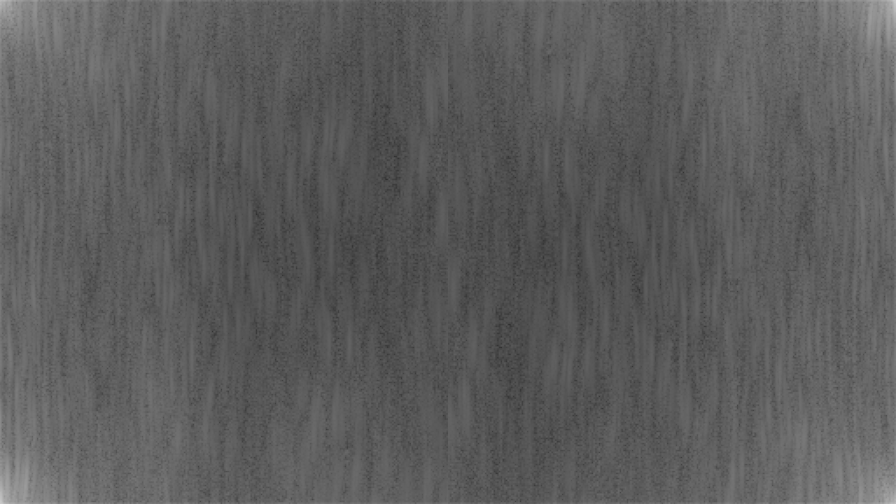
Write a Shadertoy shader that draws this texture.

```glsl
// Grey brushed grain: vertical lens-shaped streaks, dark specks and pale corners.
#define BASE_GREY 0.281
#define PATCH_LIGHT 0.060
#define BROAD_CONTRAST 0.055
#define THREAD_CONTRAST 0.038
#define SPECK_CONTRAST 0.024
#define CORNER_GLOW 0.20
#define SIDE_LIGHT 0.075
#define RIM_LIGHT 0.20
#define GRAIN_ROWS 288.0
#define PATCH_SCALE vec2(30.0, 5.5)
#define THREAD_SCALE vec2(105.0, 11.0)

float hash(vec2 p) {
    vec3 q = fract(p.xyx * vec3(0.1031, 0.1030, 0.0973));
    q += dot(q, q.yzx + 33.33);
    return fract((q.x + q.y) * q.z);
}

float valueNoise(vec2 p) {
    vec2 cell = floor(p), f = fract(p);
    f = f * f * (3.0 - 2.0 * f);
    float low = mix(hash(cell), hash(cell + vec2(1, 0)), f.x);
    float high = mix(hash(cell + vec2(0, 1)), hash(cell + vec2(1, 1)), f.x);
    return mix(low, high, f.y);
}

// Distance to the nearest scattered cell centre
float cellular(vec2 p) {
    vec2 cell = floor(p);
    float nearest = 2.0;
    for (int y = -1; y <= 1; y++)
        for (int x = -1; x <= 1; x++) {
            vec2 id = cell + vec2(x, y);
            vec2 centre = id + vec2(hash(id + 17.0), hash(id + 71.0));
            nearest = min(nearest, length(centre - p));
        }
    return nearest;
}

// Skewed grain with a long dark tail, zero on average
float darkGrain(vec2 p) {
    float u = clamp(valueNoise(p), 0.01, 0.985);
    return log(-log(u)) + 0.577;
}

void mainImage(out vec4 fragColor, in vec2 fragCoord) {
    vec2 p = (fragCoord - 0.5 * iResolution.xy) / iResolution.y;
    vec2 halfSize = 0.5 * iResolution.xy / iResolution.y;
    vec2 toEdge = halfSize - abs(p);
    float side = abs(p.x) / halfSize.x;

    // The two halves repeat each other after a half turn
    vec2 q = (p.x < 0.0 ? -p : p) + vec2(0.0, 2.0);
    vec2 bent = q;
    bent.x += 0.004 * sin(q.y * 11.0 + q.x * 9.0) + 0.002 * sin(q.y * 27.0 - q.x * 31.0);

    // Smooth pale lenses, narrower towards the sides
    float lens = 1.0 - smoothstep(0.08, 0.65, cellular(bent * PATCH_SCALE));
    float fineLens = 1.0 - smoothstep(0.05, 0.6, cellular(bent * PATCH_SCALE * vec2(2.5, 1.5) + 40.0));
    float cluster = valueNoise(q * vec2(9.0, 4.0) + 9.0);
    float patches = mix(lens, fineLens, 0.2 + 0.6 * side) * (0.2 + 1.2 * cluster);

    // Thin vertical threads, stronger at the sides
    float threads = valueNoise(bent * THREAD_SCALE) - 0.5;
    threads += 0.6 * (valueNoise(q * THREAD_SCALE * vec2(2.1, 0.8) + 5.0) - 0.5);
    threads *= 0.85 + 0.5 * side * side;

    // Fine specks fade inside the pale lenses
    float specks = darkGrain(q * GRAIN_ROWS - 0.5);
    specks *= mix(1.1, 0.2, clamp(patches * 1.3, 0.0, 1.0));

    // Broad light: dark middle, paler sides and corners
    float cornerDistance = length(toEdge);
    float grey = BASE_GREY + SIDE_LIGHT * side * side + RIM_LIGHT * p.y * p.y;
    grey += CORNER_GLOW * (exp(-cornerDistance / 0.055) + 0.4 * exp(-cornerDistance / 0.28));
    grey += 0.05 * (1.0 - smoothstep(0.0, 0.006, min(toEdge.x, toEdge.y)));
    grey += BROAD_CONTRAST * (valueNoise(q * vec2(7.0, 2.5) + 23.0) - 0.5);

    grey += PATCH_LIGHT * patches + THREAD_CONTRAST * threads + SPECK_CONTRAST * specks;
    fragColor = vec4(vec3(clamp(grey, 0.0, 1.0)), 1.0);
}
```
